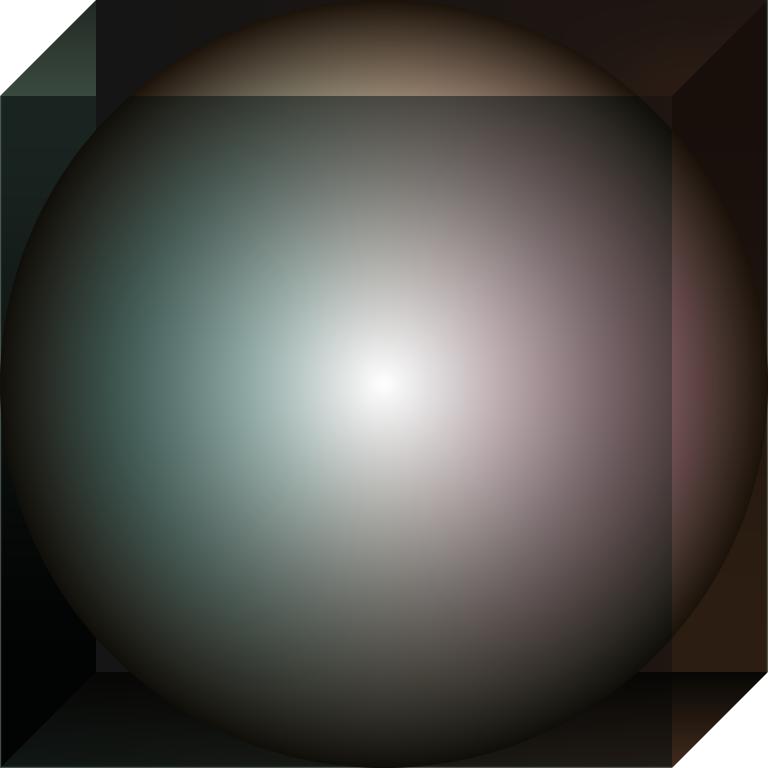
Write a Shadertoy shader that draws this background.

```glsl
// A softly lit sphere seen through a dark translucent cube with two white corners.
#define DEPTH 0.125
#define RADIUS 0.5
#define COOL_SHIFT vec3(-0.085, 0.015, -0.002)
#define WARM_SHIFT vec3(0.045, -0.025, -0.008)
#define NEUTRAL_SHIFT vec3(0.004, 0.0, -0.020)
#define RIM vec3(0.060, 0.055, 0.032)
#define RIM_WARM vec3(0.105, 0.070, 0.035)
#define TOP_GAIN vec3(2.05, 1.88, 1.75)
#define SIDE_GAIN vec3(1.40, 1.25, 1.30)
#define OUTLINE vec3(0.42, 0.48, 0.46)
#define OUTLINE_WIDTH 0.0016

// Antialiased step: 0 below zero, 1 above
float edge(float d) {
    float pixel = 1.0 / min(iResolution.x, iResolution.y);
    return smoothstep(-0.6 * pixel, 0.6 * pixel, d);
}

// Cube faces, overlaid from back to front
vec3 cubeColor(vec2 p, float front) {
    vec3 back = mix(vec3(0.075, 0.08, 0.085), vec3(0.125, 0.085, 0.065), p.x);
    float corner = smoothstep(0.7, 0.9, p.x) * smoothstep(1.0, 1.0 - DEPTH, p.y);
    back += vec3(0.045, 0.025, 0.012) * corner * (1.0 - front);

    vec3 leftShade = mix(vec3(0.008, 0.014, 0.013), vec3(0.10, 0.14, 0.125),
                         smoothstep(0.1, 0.9, p.y));
    vec3 leftLit = mix(vec3(0.23, 0.29, 0.25), vec3(0.13, 0.16, 0.14),
                       (p.y - 1.0 + DEPTH) / DEPTH);
    vec3 left = mix(leftLit, leftShade, front);

    vec3 right = mix(vec3(0.17, 0.115, 0.07), vec3(0.095, 0.06, 0.045),
                     smoothstep(0.15, 0.85, p.y));

    float lift = 1.0 - clamp(p.y / DEPTH, 0.0, 1.0);
    vec3 floorTint = mix(vec3(0.06, 0.09, 0.08), vec3(0.14, 0.105, 0.08), p.x);
    floorTint = mix(vec3(0.25, 0.17, 0.11), floorTint, front);
    vec3 bottom = mix(vec3(0.028, 0.024, 0.018), floorTint, lift);

    vec3 color = back;
    color = mix(color, left, edge(DEPTH - p.x));
    color = mix(color, right, edge(p.x - 1.0 + DEPTH) * edge(p.x - p.y));
    color = mix(color, bottom, edge(DEPTH - p.y) * edge(p.x - p.y));

    // Thin pale border along the outer cube edges
    float border = min(min(p.x, p.y), 1.0 - p.x);
    return mix(color, OUTLINE, 0.6 * edge(OUTLINE_WIDTH - border));
}

// White core, linear falloff, cool on the left and warm on the right
vec3 sphereColor(vec2 p, float front) {
    vec2 d = p - 0.5;
    float r = length(d);
    float side = d.x / max(r, 0.001);
    vec3 shift = mix(NEUTRAL_SHIFT, side < 0.0 ? COOL_SHIFT : WARM_SHIFT, abs(side));
    shift *= smoothstep(0.0, 0.2, r) * smoothstep(0.5, 0.32, r);
    vec3 light = vec3(max(1.0 - r / RADIUS, 0.0)) + shift;

    // The sphere is brighter where the front face does not cover it
    vec3 gain = mix(SIDE_GAIN, TOP_GAIN, edge(p.y - p.x));
    gain = mix(gain, TOP_GAIN, edge(p.y - 1.0 + DEPTH));
    light *= mix(gain, vec3(1.0), front);
    vec3 rim = mix(RIM_WARM, RIM, front);
    return light + rim * smoothstep(0.25, 0.5, r);
}

void mainImage(out vec4 fragColor, in vec2 fragCoord) {
    vec2 p = fragCoord / iResolution.xy;
    float front = edge(1.0 - DEPTH - p.x) * edge(1.0 - DEPTH - p.y);

    vec3 color = cubeColor(p, front);
    color = mix(color, sphereColor(p, front), edge(RADIUS - length(p - 0.5)));

    // White corners outside the cube outline
    color = mix(color, vec3(1.0), edge(abs(p.x - p.y) - 1.0 + DEPTH));
    fragColor = vec4(clamp(color, 0.0, 1.0), 1.0);
}
```
